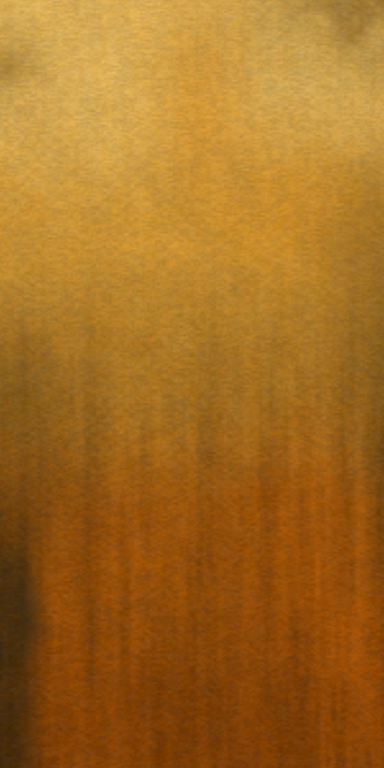
Write a WebGL 1 fragment shader that draws this texture.

```glsl
precision highp float;

uniform vec2 u_resolution;

const vec3 CREAM = vec3(0.85, 0.68, 0.34);
const vec3 GOLD = vec3(0.77, 0.56, 0.20);
const vec3 OCHRE = vec3(0.63, 0.43, 0.13);
const vec3 RUST = vec3(0.56, 0.30, 0.04);
const vec3 DEEP_RUST = vec3(0.49, 0.245, 0.025);
const vec3 AMBER = vec3(0.80, 0.53, 0.13);
const vec3 EMBER = vec3(0.64, 0.31, 0.02);
const vec3 OLIVE = vec3(0.40, 0.28, 0.09);
const vec3 SOOT = vec3(0.25, 0.17, 0.06);

float hash(vec2 cell) {
  return fract(sin(dot(cell, vec2(127.1, 311.7))) * 43758.5453);
}

float valueNoise(vec2 p) {
  vec2 cell = floor(p);
  vec2 f = fract(p);
  f = f * f * (3.0 - 2.0 * f);
  float low = mix(hash(cell), hash(cell + vec2(1.0, 0.0)), f.x);
  float high = mix(hash(cell + vec2(0.0, 1.0)), hash(cell + vec2(1.0, 1.0)), f.x);
  return mix(low, high, f.y);
}

float fbm(vec2 p) {
  float sum = 0.0;
  float weight = 0.5;
  for (int octave = 0; octave < 4; octave++) {
    sum += weight * valueNoise(p);
    p = p * 2.03 + vec2(17.3, 9.1);
    weight *= 0.5;
  }
  return sum / 0.9375;
}

// Soft elliptical patch, 1 at its centre.
float patchMask(vec2 p, vec2 centre, vec2 radius) {
  vec2 d = (p - centre) / radius;
  return exp(-dot(d, d));
}

// Vertical wash from rust at the bottom to cream at the top.
vec3 heightColor(float h) {
  vec3 color = mix(DEEP_RUST, RUST, smoothstep(0.02, 0.30, h));
  color = mix(color, OCHRE, smoothstep(0.30, 0.51, h));
  color = mix(color, GOLD, smoothstep(0.48, 0.70, h));
  return mix(color, CREAM, smoothstep(0.70, 0.88, h));
}

// Long brush streaks, centred on zero.
float streaks(vec2 p) {
  float broad = valueNoise(vec2(p.x * 13.0, p.y * 1.3));
  float medium = valueNoise(vec2(p.x * 34.0 + 5.0, p.y * 2.2));
  float fine = valueNoise(vec2(p.x * 75.0 + 11.0, p.y * 6.0));
  return 0.4 * broad + 0.35 * medium + 0.25 * fine - 0.5;
}

// Short woven flecks over a finer grit, centred on zero.
float grain(vec2 p) {
  float warp = 2.0 * valueNoise(p * 24.0);
  float flecks = valueNoise(vec2(p.x * 70.0, p.y * 125.0 + warp));
  float grit = valueNoise(p * vec2(150.0, 190.0) + 31.0);
  return 0.55 * flecks + 0.45 * grit - 0.5;
}

void main() {
  vec2 uv = gl_FragCoord.xy / u_resolution;
  vec2 p = gl_FragCoord.xy / u_resolution.x;
  float cloud = fbm(p * 4.0) - 0.5;
  float mottle = fbm(p * 11.0 + 40.0) - 0.5;
  float lower = 1.0 - smoothstep(0.30, 0.68, uv.y);

  vec3 color = heightColor(uv.y + 0.05 * cloud + 0.025 * mottle);

  // Warm glows in the upper middle and along the lower right.
  float glow = patchMask(uv, vec2(0.52, 0.87), vec2(0.13, 0.12));
  glow += patchMask(uv, vec2(0.78, 0.72), vec2(0.20, 0.09));
  color = mix(color, AMBER, 0.55 * min(glow, 1.0));
  float ember = patchMask(uv, vec2(0.88, 0.20), vec2(0.22, 0.20));
  ember += 0.7 * patchMask(uv, vec2(0.18, 0.07), vec2(0.16, 0.14));
  color = mix(color, EMBER, 0.45 * min(ember, 1.0));

  // Aged patches at the corners and edges.
  float corner = patchMask(uv, vec2(1.0, 0.99), vec2(0.30, 0.09));
  corner += 0.65 * patchMask(uv, vec2(0.0, 0.91), vec2(0.12, 0.05));
  color = mix(color, OLIVE, clamp(corner * (0.45 + 1.1 * mottle), 0.0, 0.6));
  float edge = patchMask(uv, vec2(1.03, 0.66), vec2(0.17, 0.13));
  edge += 0.8 * patchMask(uv, vec2(1.0, 0.44), vec2(0.13, 0.15));
  edge += 0.9 * patchMask(uv, vec2(0.0, 0.43), vec2(0.17, 0.14));
  color = mix(color, OLIVE, clamp(edge * (0.60 + 0.7 * cloud), 0.0, 0.75));

  // Dark stain down the lower left side.
  float stainEdge = 0.115 + 0.05 * cloud + 0.03 * mottle;
  float stain = 1.0 - smoothstep(stainEdge - 0.06, stainEdge + 0.035, uv.x);
  stain *= 1.0 - smoothstep(0.22, 0.43, uv.y);
  color = mix(color, SOOT, stain * (0.82 + 0.5 * mottle));

  // Streaks, cloudy shading and surface grain.
  float rightSide = smoothstep(0.68, 0.92, uv.x);
  float streakDepth = lower * (0.30 + 0.18 * rightSide) + 0.04;
  float tone = 1.0 + streakDepth * streaks(p) + 0.10 * mottle;
  tone += (0.16 + 0.06 * lower) * grain(p);
  color *= tone;
  color += vec3(-0.012, 0.002, 0.022) * (valueNoise(p * 48.0 + 73.0) - 0.5) * 2.0;

  gl_FragColor = vec4(clamp(color, 0.0, 1.0), 1.0);
}
```
